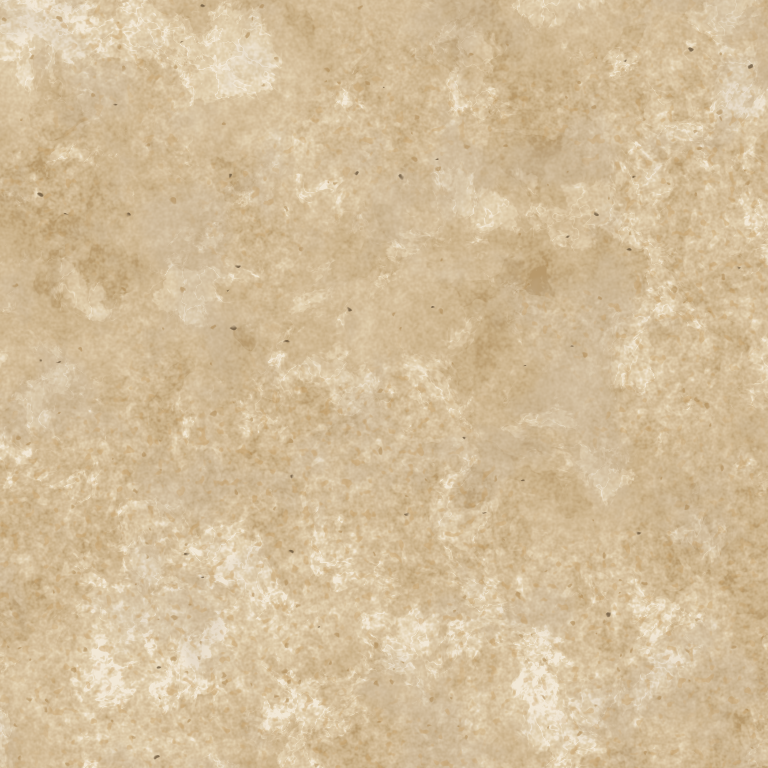
A Shadertoy shader for this texture:

```glsl
// Honed travertine: warm beige stone with ragged cream patches, brown stains,
// fine crumbly grains and a few tiny pits. Rough gradient noise builds one
// tone value, a five-step colour ramp paints it, and flecks are laid on top.

const vec3 UMBER = vec3(0.72, 0.60, 0.42);
const vec3 TAN   = vec3(0.79, 0.69, 0.53);
const vec3 BEIGE = vec3(0.84, 0.75, 0.61);
const vec3 SAND  = vec3(0.89, 0.82, 0.69);
const vec3 CREAM = vec3(0.95, 0.91, 0.84);
const vec3 OCHRE = vec3(0.77, 0.60, 0.36);
const vec3 GREY  = vec3(0.79, 0.73, 0.65);
const vec3 PIT   = vec3(0.40, 0.32, 0.22);

vec2 hash2(vec2 cell) {
    vec3 h = fract(cell.xyx * vec3(0.1031, 0.1030, 0.0973));
    h += dot(h, h.yzx + 33.33);
    return fract((h.xx + h.yz) * h.zy);
}

vec2 gradientAt(vec2 cell) {
    float angle = 6.2832 * hash2(cell).x;
    return vec2(cos(angle), sin(angle));
}

// Gradient noise, roughly -0.7 to 0.7
float noise(vec2 p) {
    vec2 i = floor(p), f = fract(p);
    vec2 u = f * f * f * (f * (f * 6.0 - 15.0) + 10.0);
    vec2 e = vec2(1.0, 0.0);
    float a = dot(gradientAt(i), f);
    float b = dot(gradientAt(i + e.xy), f - e.xy);
    float c = dot(gradientAt(i + e.yx), f - e.yx);
    float d = dot(gradientAt(i + e.xx), f - e.xx);
    return mix(mix(a, b, u.x), mix(c, d, u.x), u.y);
}

float fbm(vec2 p, int octaves, float gain) {
    float sum = 0.0, amplitude = 1.0;
    for (int i = 0; i < octaves; i++) {
        sum += amplitude * noise(p);
        p = mat2(1.6, 1.2, -1.2, 1.6) * p + 17.3;
        amplitude *= gain;
    }
    return sum;
}

vec2 warp(vec2 p, float scale, float amount) {
    return p + amount * vec2(noise(p * scale + 3.7), noise(p * scale + 41.2));
}

// Soft region, 1 at its centre
float zone(vec2 p, vec2 centre, vec2 radius) {
    vec2 d = (p - centre) / radius;
    return exp(-dot(d, d));
}

// Scattered dots, one at most per grid cell
float specks(vec2 p, float cells, float share, float radius, float blur) {
    vec2 cell = floor(p * cells);
    vec2 place = hash2(cell + 7.0), pick = hash2(cell + 91.0);
    float d = length(fract(p * cells) - mix(vec2(0.2), vec2(0.8), place)) / cells;
    float r = radius * mix(0.4, 1.0, pick.y);
    return step(pick.x, share) * (1.0 - smoothstep(r - blur, r + blur, d));
}

vec3 stoneRamp(float tone) {
    float t = clamp(tone, 0.0, 1.0) * 4.0;
    vec3 c = mix(UMBER, TAN, clamp(t, 0.0, 1.0));
    c = mix(c, BEIGE, clamp(t - 1.0, 0.0, 1.0));
    c = mix(c, SAND, clamp(t - 2.0, 0.0, 1.0));
    return mix(c, CREAM, clamp(t - 3.0, 0.0, 1.0));
}

void mainImage(out vec4 fragColor, in vec2 fragCoord) {
    vec2 p = fragCoord / iResolution.y;
    float blur = max(1.0 / iResolution.y, 0.0012);
    vec2 q = warp(p, 9.0, 0.025);
    vec2 ragged = warp(q, 45.0, 0.005);

    // Regions where the stone is paler or more crumbly
    float pale = zone(p, vec2(0.16, 0.96), vec2(0.25, 0.14))
               + zone(p, vec2(0.92, 0.74), vec2(0.13, 0.12))
               + zone(p, vec2(0.32, 0.16), vec2(0.26, 0.15))
               + 0.6 * zone(p, vec2(0.72, 0.20), vec2(0.12, 0.14));
    float crumbly = smoothstep(-0.3, 0.4, fbm(q * 4.0 + 60.0, 4, 0.55) + 0.40 - 0.65 * p.y + 0.4 * pale);

    // Broad clouds and rough mottling
    float tone = 0.39 + 0.24 * fbm(q * 3.5, 4, 0.55) + 0.15 * pale;
    tone += 0.20 * fbm(ragged * 18.0 + 9.0, 5, 0.68);

    // Cream patches with crisp ragged edges, broken into lace
    float patches = fbm(ragged * 9.0 + 25.0, 6, 0.66) + 0.30 * pale;
    tone += 0.27 * smoothstep(0.26, 0.44, patches);
    float lace = abs(fbm(ragged * 24.0 + 51.0, 4, 0.6));
    tone += 0.20 * smoothstep(0.10, 0.0, lace) * smoothstep(0.0, 0.4, patches);

    // Flat brown stains with a darker rim
    float stain = fbm(ragged * 7.0 + 80.0, 5, 0.52) - 0.30 * pale;
    tone -= 0.13 * smoothstep(0.28, 0.34, stain);
    tone -= 0.07 * smoothstep(0.05, 0.0, abs(stain - 0.31));

    // Crumbs and sandy grain
    float crumbs = fbm(p * 68.0 + 12.0, 3, 0.8);
    tone += mix(0.13, 0.29, crumbly) * crumbs;
    tone += 0.20 * crumbly * smoothstep(0.20, 0.40, noise(ragged * 64.0 + 33.0));
    tone += 0.17 * noise(p * 205.0);

    vec3 colour = stoneRamp(tone);

    // Cooler and warmer tints
    float cool = smoothstep(-0.05, 0.45, fbm(q * 6.0 + 130.0, 5, 0.6));
    colour = mix(colour, GREY, 0.28 * cool);
    float rust = smoothstep(0.20, 0.50, fbm(p * 74.0 + 70.0, 2, 0.5));
    colour = mix(colour, OCHRE, 0.38 * rust * crumbly);

    // Small ochre flecks and sparse dark pits
    vec2 chipped = p + 0.004 * vec2(noise(p * 130.0), noise(p * 130.0 + 50.0));
    float fleck = specks(chipped, 60.0, 0.03 + 0.10 * pale, 0.0032, blur);
    colour = mix(colour, OCHRE * 0.88, 0.55 * fleck);
    vec2 flattened = chipped * vec2(0.8, 1.2) + 0.71;
    colour = mix(colour, PIT, 0.75 * specks(flattened, 34.0, 0.035, 0.0027, blur));

    fragColor = vec4(colour, 1.0);
}
```
